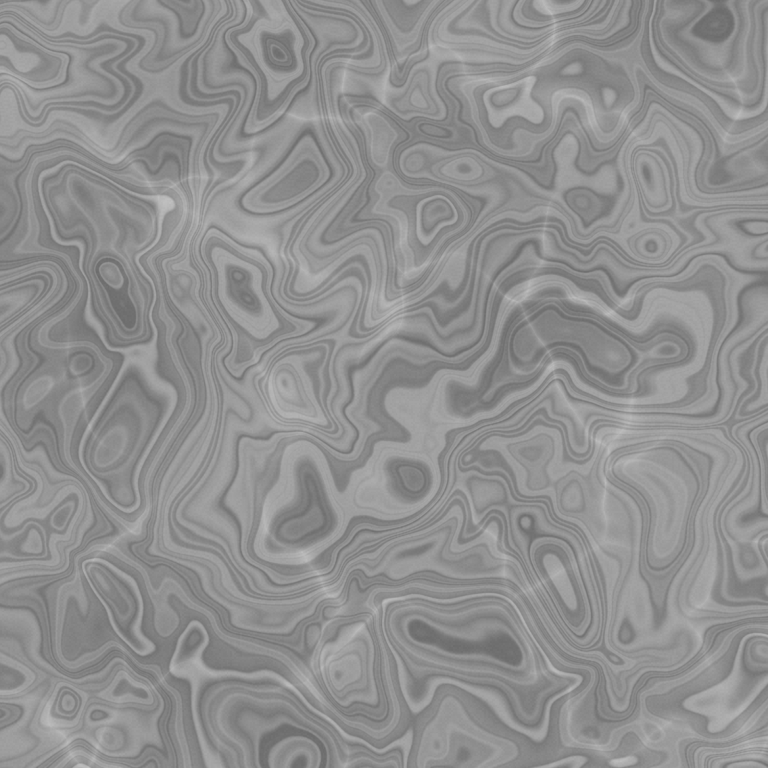
Reproduce this texture procedurally as a three.js fragment shader.

```glsl
// Grey flowing marble: a folded noise height field is sliced into many irregular
// contour lines by layered 1D noise, then crossed by soft pale veins taken
// from warped cell borders, with a little fine grain on top.

varying vec2 vUv;

const vec3 DARK_GREY = vec3(0.435);
const vec3 LIGHT_GREY = vec3(0.638);
const float FIELD_SCALE = 5.2;      // height field cells across the canvas
const float FIELD_GAIN = 0.40;      // strength of each finer octave
const float SWELL_SCALE = 2.3;      // slow rise and fall under the field
const float SWELL_AMOUNT = 0.35;
const float WARP_SCALE = 4.0;       // large folds
const float WARP_AMOUNT = 0.085;
const float RIPPLE_SCALE = 10.0;    // small folds
const float RIPPLE_AMOUNT = 0.026;
const float BAND_SCALE = 27.0;      // broad bands per unit of height
const float CLOUD_AMOUNT = 0.17;    // slow light and dark drift
const float VEIN_SCALE = 4.6;
const float VEIN_SHARPNESS = 13.0;
const float VEIN_BRIGHTNESS = 0.11;
const float GRAIN_SCALE = 400.0;
const float GRAIN_AMOUNT = 0.02;
const float SAMPLE_STEP = 0.00098;  // spacing of the smoothing samples

float hash1(float n) {
  return fract(sin(n * 127.1 + 11.7) * 43758.5453);
}

float hash2(vec2 p) {
  return fract(sin(dot(p, vec2(127.1, 311.7))) * 43758.5453);
}

float cornerSlope(vec2 cell, vec2 offset) {
  float angle = 6.28318 * hash2(cell);
  return dot(vec2(cos(angle), sin(angle)), offset);
}

// Gradient noise, centred on zero
float noise(vec2 p) {
  vec2 i = floor(p);
  vec2 f = p - i;
  vec2 u = f * f * f * (f * (f * 6.0 - 15.0) + 10.0);
  vec2 x = vec2(1.0, 0.0);
  float low = mix(cornerSlope(i, f), cornerSlope(i + x, f - x), u.x);
  float high = mix(cornerSlope(i + x.yx, f - x.yx), cornerSlope(i + 1.0, f - 1.0), u.x);
  return mix(low, high, u.y);
}

vec2 noisePair(vec2 p) {
  return vec2(noise(p + 21.3), noise(p + 68.7));
}

float fbm(vec2 p) {
  float sum = 0.0;
  float amplitude = 0.5;
  for (int i = 0; i < 3; i++) {
    sum += amplitude * noise(p);
    p = mat2(1.6, 1.2, -1.2, 1.6) * p + 7.3;
    amplitude *= FIELD_GAIN;
  }
  return sum;
}

// Smooth noise along the height axis
float lineNoise(float x) {
  float i = floor(x);
  float f = x - i;
  return mix(hash1(i), hash1(i + 1.0), f * f * (3.0 - 2.0 * f));
}

// Broad, medium and hairline contour bands
float bands(float height) {
  return 0.40 * lineNoise(height * BAND_SCALE + 53.0)
       + 0.34 * lineNoise(height * BAND_SCALE * 2.2 + 141.0)
       + 0.26 * lineNoise(height * BAND_SCALE * 4.7 + 397.0);
}

// Gap between the two nearest scattered sites, zero on a cell border
float cellBorder(vec2 p) {
  vec2 i = floor(p);
  float nearest = 8.0;
  float second = 8.0;
  for (int y = -1; y <= 1; y++) {
    for (int x = -1; x <= 1; x++) {
      vec2 cell = i + vec2(float(x), float(y));
      vec2 site = cell + vec2(hash2(cell + 5.2), hash2(cell + 31.9));
      float d = distance(p, site);
      second = min(second, max(nearest, d));
      nearest = min(nearest, d);
    }
  }
  return second - nearest;
}

float veins(vec2 p) {
  vec2 bend = vec2(fbm(p * 7.0 + 13.0), fbm(p * 7.0 + 57.0));
  float border = cellBorder(p * VEIN_SCALE + bend * 0.8);
  float presence = smoothstep(-0.35, 0.3, noise(p * 6.0 + 83.0));
  return presence * exp(-border * VEIN_SHARPNESS);
}

float marble(vec2 p) {
  vec2 folded = p + WARP_AMOUNT * noisePair(p * WARP_SCALE);
  folded += RIPPLE_AMOUNT * noisePair(folded * RIPPLE_SCALE);
  float swell = SWELL_AMOUNT * noise(folded * SWELL_SCALE + 31.4);
  return bands(fbm(folded * FIELD_SCALE + 2.7) + swell);
}

void main() {
  // Average four nearby samples to smooth the finest lines
  float band = 0.0;
  for (int i = 0; i < 4; i++) {
    vec2 corner = vec2(mod(float(i), 2.0), floor(float(i) * 0.5)) - 0.5;
    band += 0.25 * marble(vUv + corner * SAMPLE_STEP);
  }
  band += CLOUD_AMOUNT * noise(vUv * 4.0 + 45.0);

  vec3 color = mix(DARK_GREY, LIGHT_GREY, smoothstep(0.20, 0.80, band));
  color += VEIN_BRIGHTNESS * veins(vUv);
  color += GRAIN_AMOUNT * (hash2(floor(vUv * GRAIN_SCALE)) - 0.5);
  gl_FragColor = vec4(color, 1.0);
}
```
